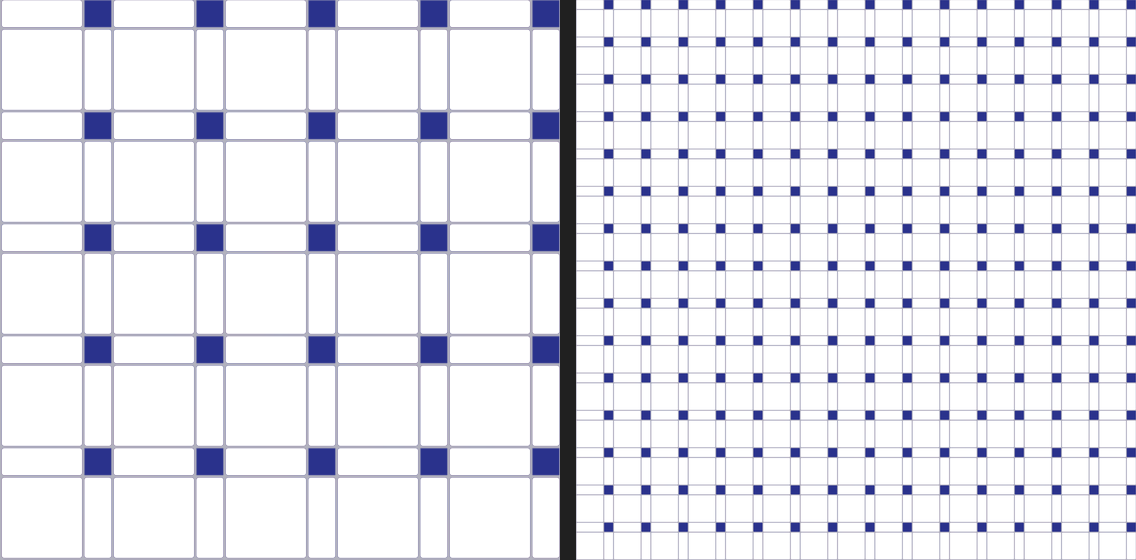
Left: one tile. Right: repeated 3 by 3.
Write a Shadertoy shader that draws this pattern.

```glsl
const float REPEATS = 5.0;
const vec2 GRID_OFFSET = vec2(0.005, 0.0085); // first joint, in cell units
const float WIDE = 0.738;                     // share of a cell taken by the wide band
const float HALF_JOINT = 0.0115;
const float TILE_RADIUS = 0.022;
const float ACCENT_RADIUS = 0.006;
const float TILE_SOFTNESS = 0.004;
const float ACCENT_SOFTNESS = 0.008;
const float TINT_PERIOD = 20.0;               // tint patches across the canvas

const vec3 WHITE = vec3(1.0);
const vec3 BLUE = vec3(0.165, 0.195, 0.55);
const vec3 GROUT = vec3(0.70, 0.70, 0.745);
const vec3 RIM_MAUVE = vec3(0.63, 0.58, 0.69);
const vec3 RIM_BLUE = vec3(0.58, 0.59, 0.73);

float hash(vec2 p) {
    return fract(sin(dot(p, vec2(127.1, 311.7))) * 43758.5453);
}

// Value noise that wraps after a whole number of lattice steps
float wrapNoise(vec2 p, float period) {
    vec2 i = floor(p);
    vec2 f = fract(p);
    f = f * f * (3.0 - 2.0 * f);
    vec2 a = mod(i, period);
    vec2 b = mod(i + 1.0, period);
    return mix(mix(hash(a), hash(vec2(b.x, a.y)), f.x),
               mix(hash(vec2(a.x, b.y)), hash(b), f.x), f.y);
}

float roundedBox(vec2 p, vec2 halfSize, float radius) {
    vec2 q = abs(p) - halfSize + radius;
    return length(max(q, 0.0)) + min(max(q.x, q.y), 0.0) - radius;
}

void mainImage(out vec4 fragColor, in vec2 fragCoord) {
    vec2 uv = fragCoord / iResolution.xy;
    vec2 cell = fract(uv * REPEATS - GRID_OFFSET);
    float pixel = REPEATS / min(iResolution.x, iResolution.y);

    // Wide and narrow bands on each axis give four kinds of tile
    vec2 narrow = step(WIDE, cell);
    vec2 size = mix(vec2(WIDE), vec2(1.0 - WIDE), narrow);
    vec2 center = narrow * WIDE + 0.5 * size;
    float accent = narrow.x * narrow.y;

    float radius = mix(TILE_RADIUS, ACCENT_RADIUS, accent);
    float d = roundedBox(cell - center, 0.5 * size - HALF_JOINT, radius);

    // Joint: darker along the white tiles, paler in the middle
    float tint = wrapNoise(uv * TINT_PERIOD, TINT_PERIOD);
    vec3 rim = mix(RIM_MAUVE, RIM_BLUE, tint);
    float middle = smoothstep(0.0, HALF_JOINT, d);
    vec3 joint = mix(rim, GROUT, max(middle, 0.8 * accent));

    // Glazed tile over the joint
    float softness = max(mix(TILE_SOFTNESS, ACCENT_SOFTNESS, accent), 0.6 * pixel);
    vec3 glaze = mix(WHITE, BLUE, accent);
    vec3 color = mix(glaze, joint, smoothstep(-softness, softness, d));

    fragColor = vec4(color, 1.0);
}
```
